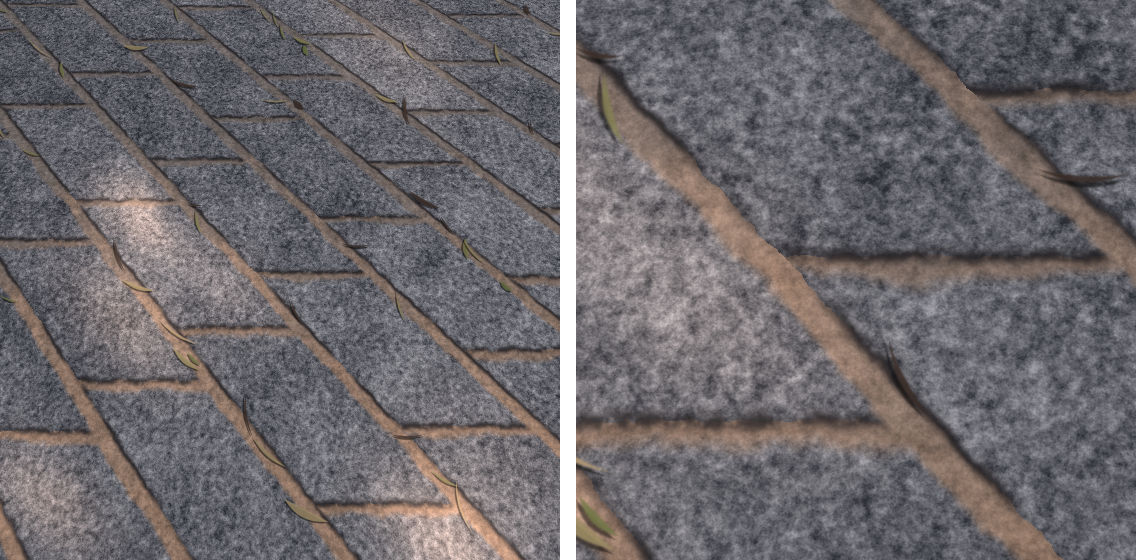
Left: the whole. Right: its middle third, enlarged.
This texture is drawn by a Shadertoy shader. Its source:

```glsl
const vec3 STONE_DARK = vec3(0.17, 0.18, 0.21);
const vec3 STONE_LIGHT = vec3(0.53, 0.53, 0.56);
const vec3 SAND_SHADE = vec3(0.41, 0.38, 0.37);
const vec3 SAND_WARM = vec3(0.57, 0.46, 0.39);
const vec3 CREVICE = vec3(0.13, 0.12, 0.13);
const vec3 LEAF_GREEN = vec3(0.36, 0.40, 0.23);
const vec3 LEAF_TAN = vec3(0.60, 0.52, 0.40);
const vec3 LEAF_BROWN = vec3(0.22, 0.17, 0.15);

// Ground perspective: lines between rows meet at one vanishing point
const vec2 VANISH = vec2(-0.961, 2.0326);
const float ROW_START = 0.788;
const float ROW_STEP = 0.145;
const float DEPTH_SCALE = 9.896;

vec2 hash2(vec2 p) {
    vec3 q = fract(p.xyx * vec3(0.1031, 0.1030, 0.0973));
    q += dot(q, q.yzx + 33.33);
    return fract((q.xx + q.yz) * q.zy);
}

float cornerSlope(vec2 cell, vec2 corner, vec2 f) {
    return dot(hash2(cell + corner) * 2.0 - 1.0, f - corner);
}

float gradientNoise(vec2 p) {
    vec2 i = floor(p), f = fract(p);
    vec2 w = f * f * f * (f * (f * 6.0 - 15.0) + 10.0);
    float low = mix(cornerSlope(i, vec2(0, 0), f), cornerSlope(i, vec2(1, 0), f), w.x);
    float high = mix(cornerSlope(i, vec2(0, 1), f), cornerSlope(i, vec2(1, 1), f), w.x);
    return mix(low, high, w.y);
}

float fbm(vec2 p, float gain) {
    float sum = 0.0, amp = 1.0;
    for (int i = 0; i < 4; i++) {
        sum += amp * gradientNoise(p);
        p = mat2(1.6, 1.2, -1.2, 1.6) * p + 17.3;
        amp *= gain;
    }
    return sum;
}

vec2 toGround(vec2 p) {
    float depth = VANISH.y - p.y;
    return vec2(((p.x - VANISH.x) / depth - ROW_START) / ROW_STEP, DEPTH_SCALE / depth);
}

vec2 toCanvas(vec2 g) {
    float depth = DEPTH_SCALE / g.y;
    return vec2((ROW_START + ROW_STEP * g.x) * depth + VANISH.x, VANISH.y - depth);
}

// Each row slides along its length by a growing amount
float rowOffset(float row) {
    return 0.12 + 0.37 * row + 0.028 * row * row;
}

// Soft sunlit patch, stretched down to the right
float sunPool(vec2 p, vec2 centre, float radius) {
    vec2 o = p - centre;
    vec2 s = vec2(o.x - o.y, (o.x + o.y) * 1.3) * vec2(0.6, 0.8) / radius;
    return exp(-dot(s, s) * 1.6);
}

float sunlight(vec2 p) {
    const vec4 pools[7] = vec4[7](     // centre, radius, strength
        vec4(0.25, 0.61, 0.10, 0.85), vec4(0.23, 0.43, 0.15, 0.60),
        vec4(0.41, 0.49, 0.12, 0.35), vec4(0.80, 0.02, 0.17, 0.85),
        vec4(0.08, 0.11, 0.14, 0.60), vec4(0.70, 0.91, 0.16, 0.28),
        vec4(0.90, 0.15, 0.22, 0.28));
    float sum = 0.0;
    for (int i = 0; i < 7; i++) sum += pools[i].w * sunPool(p, pools[i].xy, pools[i].z);
    return min(sum, 1.0);
}

// Pointed lens: x along the blade, y across it
float leafMask(vec2 p, vec2 size) {
    float t = p.x / size.x;
    float bend = 0.15 * size.x * t * t;
    return smoothstep(0.0012, -0.0012, abs(p.y - bend) - size.y * (1.0 - t * t));
}

vec3 paving(vec2 p) {
    vec2 g = toGround(p);
    vec2 grain = vec2(7.0 * (p.x - 0.5) * g.y / DEPTH_SCALE, g.y);
    float rough = fbm(grain * 9.0, 0.6);
    float blotch = fbm(grain * 2.5 + 40.0, 0.5);
    float speckle = fbm(grain * vec2(22.0, 27.0), 0.8);

    // Slab layout with worn edges
    vec2 worn = g + 0.022 * vec2(rough, fbm(grain * 6.0 + 9.0, 0.6));
    float row = floor(worn.x);
    worn.y -= rowOffset(row);
    vec2 f = fract(worn);
    vec2 tone = hash2(vec2(row, floor(worn.y)) + 51.0);

    // Stone surface
    float shade = 0.56 + 0.62 * speckle + 0.28 * rough + 0.3 * blotch + 0.16 * (tone.x - 0.5);
    shade += 0.10 * (p.x - p.y);
    vec3 stone = mix(STONE_DARK, STONE_LIGHT, clamp(shade, 0.0, 1.25));

    // Sand fills the right and lower gaps
    float warmth = smoothstep(0.95, 0.15, p.y + 0.25 * blotch);
    vec3 sand = mix(SAND_SHADE, SAND_WARM, warmth) * (1.0 + 0.22 * speckle + 0.2 * rough);
    vec2 gap = vec2(0.13, 0.055) + 0.05 * blotch;
    vec2 fill = smoothstep(1.0 - gap - 0.025, 1.0 - gap + 0.025, f);
    vec3 col = mix(stone, sand, 0.92 * max(fill.x, fill.y));

    // Shadowed crevices along the left and lower slab edges
    vec2 edge = min(f, 1.0 - f) / vec2(0.021, 0.020);
    vec2 dark = exp(-edge * edge) * smoothstep(-0.45, 0.25, vec2(blotch, rough) + 0.1);
    dark.y *= 1.0 - fill.x;
    return mix(col, CREVICE, 0.85 * max(dark.x, dark.y));
}

// Fallen leaves gather in the long gaps
vec3 scatterLeaves(vec3 col, vec2 p) {
    for (int i = 0; i < 80; i++) {
        vec2 a = hash2(vec2(i, 7)), b = hash2(vec2(i, 31)), c = hash2(vec2(i, 83));
        vec2 ground = vec2(floor(a.x * 10.0) - 2.0 + 0.28 * (b.x - 0.7), mix(5.0, 9.6, a.y));
        float turn = -0.75 + 1.5 * (b.y - 0.5);
        vec2 axis = vec2(cos(turn), sin(turn));
        vec2 o = p - toCanvas(ground);
        vec2 local = vec2(dot(o, axis), dot(o, vec2(-axis.y, axis.x)));
        vec2 size = vec2(mix(0.012, 0.034, c.x), mix(0.0015, 0.0055, c.y * c.y)) * 7.0 / ground.y;
        vec3 tint = mix(mix(LEAF_GREEN, LEAF_TAN, c.x), LEAF_BROWN, step(0.65, b.x));
        col *= 1.0 - 0.5 * leafMask(local + vec2(0.0, 0.003), size);
        col = mix(col, tint, 0.85 * leafMask(local, size));
    }
    return col;
}

void mainImage(out vec4 fragColor, in vec2 fragCoord) {
    vec2 p = fragCoord / iResolution.xy;
    vec3 col = scatterLeaves(paving(p), p);
    float sun = sunlight(p + 0.02 * fbm(p * 7.0, 0.5));
    col = mix(col, vec3(0.78, 0.68, 0.61), 0.25 * sun) * (1.0 + sun * vec3(0.72, 0.58, 0.48));
    fragColor = vec4(clamp(col, 0.0, 1.0), 1.0);
}
```
